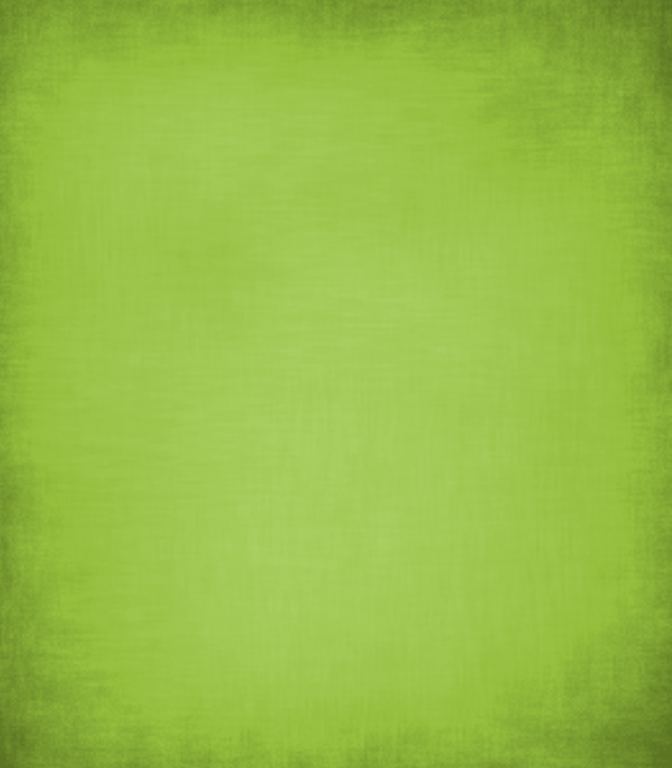
Reproduce this texture procedurally as a Shadertoy shader.

```glsl
// A sheet of lime green cloth, pale in the middle and worn dark at its borders.
// Soft pools of light and an edge falloff set one tone value; cloudy noise and
// stretched thread noise roughen it, and a three-stop ramp turns it to colour.

float hash(vec2 p) {
    vec3 q = fract(p.xyx * 0.1031);
    q += dot(q, q.yzx + 33.33);
    return fract((q.x + q.y) * q.z);
}

float valueNoise(vec2 p) {
    vec2 cell = floor(p), f = fract(p);
    f = f * f * (3.0 - 2.0 * f);
    return mix(mix(hash(cell), hash(cell + vec2(1, 0)), f.x),
               mix(hash(cell + vec2(0, 1)), hash(cell + vec2(1, 1)), f.x), f.y);
}

// Layered noise, centred on zero
float clouds(vec2 p) {
    float sum = 0.0, amp = 0.5;
    for (int i = 0; i < 5; i++) {
        sum += amp * (valueNoise(p) - 0.5);
        p = mat2(1.6, 1.2, -1.2, 1.6) * p + 17.3;
        amp *= 0.58;
    }
    return sum;
}

// Soft elliptical spot: 1 at its centre, fading outwards
float pool(vec2 uv, vec2 centre, vec2 radius) {
    vec2 d = (uv - centre) / radius;
    return exp(-dot(d, d));
}

// Threads along both axes, with patches where one direction dominates
float weave(vec2 p) {
    float across = valueNoise(p * vec2(24, 210)) + 0.6 * valueNoise(p * vec2(60, 250) + 41.0) - 0.8;
    float upright = valueNoise(p * vec2(210, 24) + 73.0) + 0.6 * valueNoise(p * vec2(250, 60) + 9.0) - 0.8;
    float patchMix = smoothstep(0.2, 0.8, valueNoise(p * 7.0 + 5.0));
    return mix(across, upright, 0.25 + 0.4 * patchMix);
}

vec3 clothColour(float tone) {
    vec3 olive = vec3(0.36, 0.46, 0.135);
    vec3 leaf = vec3(0.58, 0.745, 0.235);
    vec3 lime = vec3(0.67, 0.82, 0.40);
    return tone < 0.6 ? mix(olive, leaf, tone / 0.6) : mix(leaf, lime, (tone - 0.6) / 0.4);
}

void mainImage(out vec4 fragColor, in vec2 fragCoord) {
    vec2 uv = fragCoord / iResolution.xy;
    vec2 p = uv * vec2(0.875, 1.0);

    // Pale areas
    float tone = 0.69 + 0.22 * pool(uv, vec2(0.51, 0.40), vec2(0.34, 0.40));
    tone += 0.10 * pool(uv, vec2(0.32, 0.83), vec2(0.20, 0.08));
    tone += 0.06 * pool(uv, vec2(0.55, 0.61), vec2(0.16, 0.09));
    tone += 0.05 * pool(uv, vec2(0.43, 0.20), vec2(0.22, 0.12));

    // Greener areas inside the sheet
    tone -= 0.08 * pool(uv, vec2(0.33, 0.64), vec2(0.10, 0.08));
    tone -= 0.05 * pool(uv, vec2(0.60, 0.73), vec2(0.12, 0.05));
    tone -= 0.05 * pool(uv, vec2(0.82, 0.37), vec2(0.08, 0.16));

    // Worn borders, with a ragged inner limit
    float cloud = clouds(p * 6.0 + 3.0);
    vec2 worn = uv + 0.05 * vec2(cloud, clouds(p * 6.0 + 31.0));
    float border = 0.32 * exp(-max(worn.x, 0.0) / 0.065)
                 + 0.32 * exp(-max(1.0 - worn.x, 0.0) / 0.075)
                 + 0.34 * exp(-max(worn.y, 0.0) / 0.085)
                 + 0.30 * exp(-max(1.0 - worn.y, 0.0) / 0.060);

    // Stains that reach in from the corners and the top
    border += 0.16 * pool(uv, vec2(0.95, 0.05), vec2(0.20, 0.11));
    border += 0.14 * pool(uv, vec2(0.04, 0.10), vec2(0.16, 0.18));
    border += 0.16 * pool(uv, vec2(0.92, 0.92), vec2(0.22, 0.14));
    border += 0.08 * pool(uv, vec2(0.02, 0.95), vec2(0.14, 0.12));
    border += 0.10 * pool(uv, vec2(0.57, 0.98), vec2(0.13, 0.06));
    border += 0.07 * pool(uv, vec2(0.78, 0.82), vec2(0.10, 0.06));
    tone -= border;

    // Mottling and threads grow stronger where the cloth is worn
    float wear = smoothstep(0.03, 0.40, border);
    tone += cloud * mix(0.10, 0.17, wear);
    tone += clouds(p * 28.0) * mix(0.06, 0.25, wear);
    tone += weave(p) * mix(0.09, 0.13, wear);
    tone += (valueNoise(p * 300.0) - 0.5) * mix(0.03, 0.11, wear);

    fragColor = vec4(clothColour(clamp(tone, 0.0, 1.0)), 1.0);
}
```
